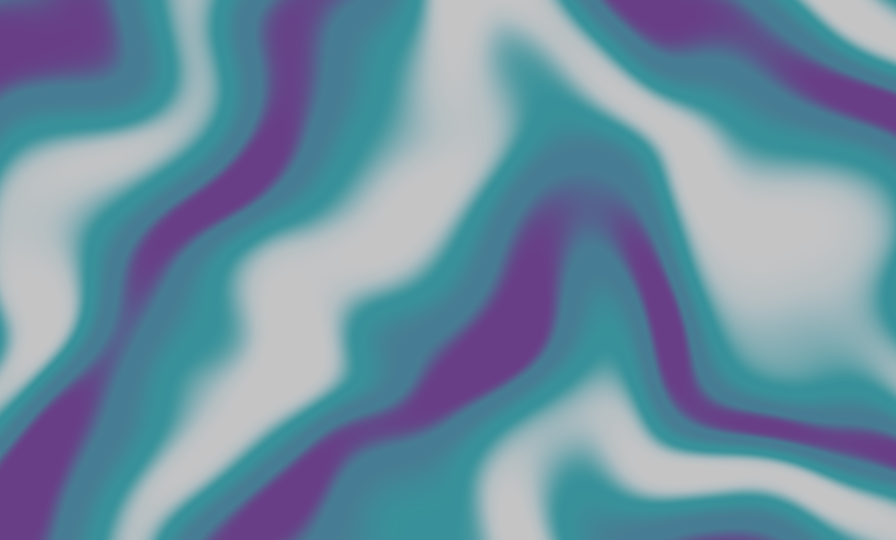
Write a WebGL 2 fragment shader that draws this background.

```glsl
#version 300 es
precision highp float;
// Soft liquid bands in grey, teal, blue and purple.
// A phase of nested arches is bent by gradient noise, folded into
// smooth ridges, and coloured by height through a five-step ramp.

uniform vec2 u_resolution;
out vec4 fragColor;

const float TAU = 6.2831853;

const vec3 GREY   = vec3(0.770, 0.770, 0.772);
const vec3 MIST   = vec3(0.670, 0.735, 0.755);
const vec3 TEAL   = vec3(0.220, 0.570, 0.602);
const vec3 BLUE   = vec3(0.280, 0.490, 0.580);
const vec3 PURPLE = vec3(0.408, 0.248, 0.528);

// Unit gradient for a lattice cell
vec2 cellGradient(vec2 cell) {
    vec3 h = fract(cell.xyx * vec3(0.1031, 0.1030, 0.0973));
    h += dot(h, h.yzx + 33.33);
    float angle = TAU * fract((h.x + h.y) * h.z);
    return vec2(cos(angle), sin(angle));
}

// Gradient noise with quintic fade, roughly -0.7 to 0.7
float gradientNoise(vec2 p) {
    vec2 cell = floor(p);
    vec2 f = p - cell;
    vec2 fade = f * f * f * (f * (f * 6.0 - 15.0) + 10.0);
    vec2 right = vec2(1.0, 0.0);
    vec2 up = vec2(0.0, 1.0);
    float a = dot(cellGradient(cell), f);
    float b = dot(cellGradient(cell + right), f - right);
    float c = dot(cellGradient(cell + up), f - up);
    float d = dot(cellGradient(cell + 1.0), f - 1.0);
    return mix(mix(a, b, fade.x), mix(c, d, fade.x), fade.y);
}

// Displace a point by two independent noise fields
vec2 warp(vec2 p, float frequency, float amount) {
    vec2 q = p * frequency;
    return p + amount * vec2(gradientNoise(q + 11.3), gradientNoise(q + 47.8));
}

// Nested arches: nearly upright on the left, flatter on the right
float archPhase(vec2 p, float apexX) {
    float dx = p.x - apexX;
    float rise = mix(1.0, 1.9, smoothstep(-0.35, 0.45, dx));
    return rise * (p.y - 0.5) + 1.6 * sqrt(dx * dx + 0.02) - 0.45 * p.x;
}

// Ridge height: 0 in the grey valleys, 1 on the purple crests
float bandHeight(vec2 p) {
    vec2 q = warp(p, 2.4, 0.19);
    float phase = archPhase(q, 0.95) + 0.72 * gradientNoise(q * 2.2 + 5.7);
    float ridge = 0.5 - 0.5 * cos(TAU * (phase + 0.64));
    return ridge + 0.28 * gradientNoise(p * 3.1 + 23.4);
}

vec3 bandColour(float height) {
    vec3 colour = mix(GREY, MIST, smoothstep(-0.04, 0.14, height));
    colour = mix(colour, TEAL, smoothstep(0.05, 0.32, height));
    colour = mix(colour, BLUE, smoothstep(0.35, 0.68, height));
    return mix(colour, PURPLE, smoothstep(0.79, 1.01, height));
}

void main() {
    // Canvas height is one unit
    vec2 p = gl_FragCoord.xy / u_resolution.y;
    fragColor = vec4(bandColour(bandHeight(p)), 1.0);
}
```
